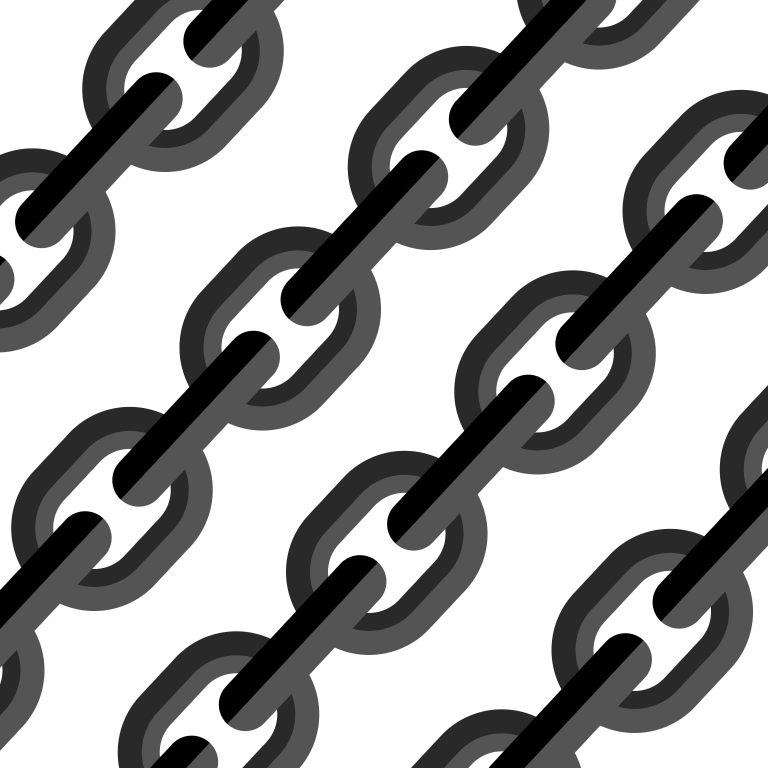
Write a Shadertoy shader that draws this pattern.

```glsl
const vec3 PAPER = vec3(1.0);
const vec3 SHADE = vec3(0.16);
const vec3 STEEL = vec3(0.33);
const vec3 BLACK = vec3(0.0);

const int CHAINS = 4;
const vec2 FIRST_LINK = vec2(0.2383, 0.9089);
const vec2 LINK_STEP = vec2(0.2191, 0.2350);
const vec2 PAIR_STEP = vec2(0.7035, -0.1588);
const vec2 ODD_OFFSET = vec2(0.3457, -0.1016);

// Distance to a segment along x, centred on the origin
float segmentDistance(vec2 p, float halfLength) {
    return length(vec2(max(abs(p.x) - halfLength, 0.0), p.y));
}

float coverage(float dist, float pixel) {
    return clamp(0.5 - dist / pixel, 0.0, 1.0);
}

float repeatCentred(float x, float period) {
    return x - period * round(x / period);
}

// Open link: two bands whose tones swap across the long axis
vec3 drawLink(vec3 base, vec2 p, float pixel) {
    const float HALF_LENGTH = 0.0339;
    const float OUTER = 0.1081;
    const float MIDDLE = 0.0768;
    const float INNER = 0.0534;
    float d = segmentDistance(p, HALF_LENGTH);
    float upper = coverage(-p.y, pixel);
    vec3 outerTone = mix(STEEL, SHADE, upper);
    vec3 innerTone = mix(SHADE, STEEL, upper);
    vec3 tone = mix(outerTone, innerTone, coverage(d - MIDDLE, pixel));
    float ring = coverage(max(d - OUTER, INNER - d), pixel);
    return mix(base, tone, ring);
}

// Link seen edge-on: a round-ended bar, black above its axis
vec3 drawBar(vec3 base, vec2 p, float pixel) {
    const float HALF_LENGTH = 0.1094;
    const float RADIUS = 0.0345;
    float d = segmentDistance(p, HALF_LENGTH);
    vec3 tone = mix(STEEL, BLACK, coverage(-p.y, pixel));
    return mix(base, tone, coverage(d - RADIUS, pixel));
}

// Alternates open links and bars along one diagonal
vec3 drawChain(vec3 base, vec2 p, float pixel) {
    float period = length(LINK_STEP);
    vec2 axis = LINK_STEP / period;
    vec2 q = vec2(dot(p, axis), dot(p, vec2(-axis.y, axis.x)));
    vec2 linkPoint = vec2(repeatCentred(q.x, period), q.y);
    vec2 barPoint = vec2(repeatCentred(q.x - 0.5 * period, period), q.y);
    vec3 color = drawLink(base, linkPoint, pixel);
    return drawBar(color, barPoint, pixel);
}

void mainImage(out vec4 fragColor, in vec2 fragCoord) {
    float pixel = 1.0 / iResolution.y;
    vec2 p = fragCoord * pixel;
    vec3 color = PAPER;

    // Chains come in unevenly staggered pairs
    for (int i = 0; i < CHAINS; i++) {
        vec2 origin = FIRST_LINK + float(i / 2) * PAIR_STEP + float(i % 2) * ODD_OFFSET;
        color = drawChain(color, p - origin, pixel);
    }
    fragColor = vec4(color, 1.0);
}
```
